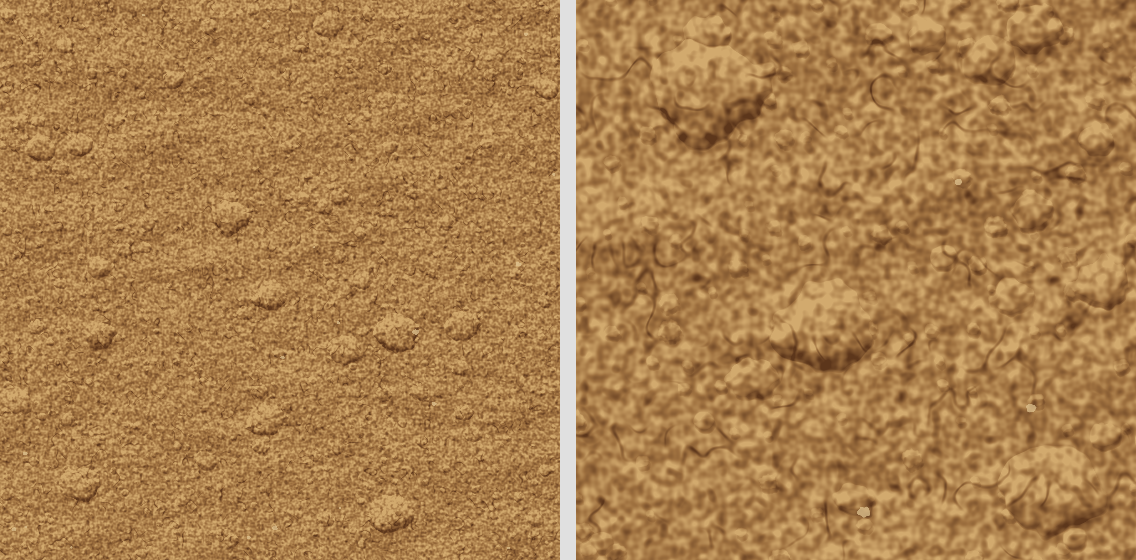
Left: the whole. Right: its middle third, enlarged.
This texture is drawn by a WebGL 1 fragment shader. Its source:

```glsl
precision highp float;
// Dry crumbly soil: a height field of gradient noise and scattered clods is
// lit from the upper left, then darkened by cracks, pits and cast shadows
// and coloured through a brown ramp.
uniform vec2 u_resolution;

vec2 hash2(vec2 cell) {
  vec3 a = fract(cell.xyx * vec3(0.1031, 0.1030, 0.0973));
  a += dot(a, a.yzx + 33.33);
  return fract((a.xx + a.yz) * a.zy);
}

float cornerSlope(vec2 cell, vec2 offset) {
  float angle = 6.2832 * hash2(cell).x;
  return dot(vec2(cos(angle), sin(angle)), offset);
}

// Gradient noise, roughly -0.7 to 0.7
float noise(vec2 p) {
  vec2 i = floor(p), f = p - i;
  vec2 u = f * f * f * (f * (f * 6.0 - 15.0) + 10.0);
  vec2 x = vec2(1.0, 0.0);
  float low = mix(cornerSlope(i, f), cornerSlope(i + x, f - x), u.x);
  float high = mix(cornerSlope(i + x.yx, f - x.yx), cornerSlope(i + 1.0, f - 1.0), u.x);
  return mix(low, high, u.y);
}

// Height of the tallest flat-topped clod in a jittered grid
float clods(vec2 p, float cells, float share, float seed) {
  vec2 q = p * cells + seed;
  vec2 base = floor(q);
  float lumps = 0.35 * noise(q * 4.0) + 0.2 * noise(q * 9.0);
  float height = 0.0;
  for (int y = -1; y <= 1; y++) {
    for (int x = -1; x <= 1; x++) {
      vec2 cell = base + vec2(float(x), float(y));
      vec2 centre = cell + 0.2 + 0.6 * hash2(cell);
      vec2 pick = hash2(cell + 71.0);
      float radius = mix(0.13, 0.33, pick.y * pick.y);
      float d = length((q - centre) * vec2(0.92, 1.1)) / radius + lumps;
      float dome = radius * (1.0 - d * d * d * d);
      height = max(height, dome * step(pick.x, share));
    }
  }
  return min(height, 0.33) * 0.5 / cells;
}

float relief(vec2 p) {
  float ground = 0.010 * noise(p * vec2(8.0, 14.0))
               + 0.004 * noise(p * 33.0 + 5.0)
               + 0.0026 * noise(p * 78.0 + 11.0)
               + 0.0012 * noise(p * 160.0 + 23.0);
  float lumps = max(clods(p, 9.0, 0.26, 3.0), clods(p, 21.0, 0.32, 40.0));
  return ground + max(lumps, clods(p, 52.0, 0.42, 90.0));
}

vec3 soilColour(float tone) {
  vec3 shade = vec3(0.36, 0.21, 0.105);
  vec3 earth = vec3(0.625, 0.445, 0.25);
  vec3 dust = vec3(0.80, 0.64, 0.41);
  return tone < 0.62 ? mix(shade, earth, tone / 0.62)
                     : mix(earth, dust, (tone - 0.62) / 0.38);
}

void main() {
  vec2 p = gl_FragCoord.xy / min(u_resolution.x, u_resolution.y);
  vec2 toLight = normalize(vec2(-0.35, 1.0));

  // Slope lighting and shadows cast by taller ground
  float height = relief(p);
  float slope = (height - relief(p + toLight * 0.003)) / 0.003;
  float blocker = relief(p + toLight * 0.010) - height;
  float tone = 0.75 + 0.42 * clamp(slope, -0.9, 0.5) + 7.0 * height;
  tone -= min(28.0 * max(blocker - 0.004, 0.0), 0.35);

  // Fine grains
  tone += 0.38 * noise(p * 125.0 + 31.0) + 0.42 * noise(p * 225.0 + 57.0);

  // Broken hairline cracks and small pits
  vec2 bent = p + 0.006 * vec2(noise(p * 50.0), noise(p * 50.0 + 19.0));
  float crack = 1.0 - smoothstep(0.0, 0.11, abs(noise(bent * 58.0 + 13.0)));
  crack *= smoothstep(0.0, 0.35, noise(p * 36.0 + 47.0));
  float pit = smoothstep(0.18, 0.5, noise(p * 105.0 + 83.0));
  tone -= 0.38 * crack + 0.30 * pit;

  // Rare pale mineral specks
  vec3 colour = soilColour(clamp(tone, 0.0, 1.05));
  float speck = smoothstep(0.0, 0.0006, clods(p, 60.0, 0.006, 150.0));
  colour = mix(colour, vec3(0.87, 0.76, 0.56), 0.75 * speck);
  gl_FragColor = vec4(colour, 1.0);
}
```
